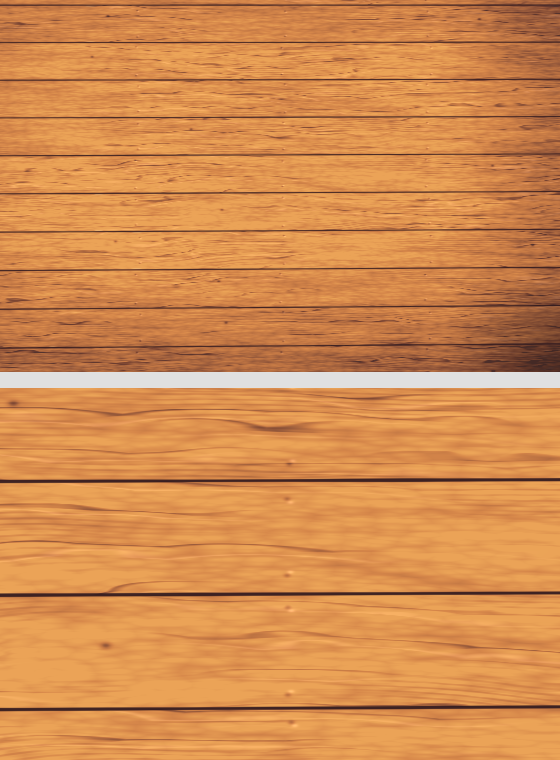
Top: the whole. Bottom: its middle third, enlarged.
Write a WebGL 2 fragment shader that draws this texture.

```glsl
#version 300 es
precision highp float;
// Horizontal orange wooden planks with fibrous grain, dark seams, nail marks and shaded edges.

uniform vec2 u_resolution;
out vec4 outColor;

const float PITCH = 0.1025;       // plank height, in canvas heights
const float FIRST_SEAM = 0.0634;  // height of the lowest seam
const float TILT = 0.008;         // rise of the lower seams to the right
const float BOW = 0.0055;         // uneven spacing of the seams
const float SEAM_HALF = 0.0014;
const float GRAIN_LINES = 9.0;    // growth lines per plank
const float FINE_LINES = 19.0;    // faint hairlines per plank
const float NAIL_STEP = 0.39;
const float NAIL_INSET = 0.14;    // in plank heights
const float LIT_TONE = 4.6;       // position on the ramp before shading

const vec3 SEAM_COLOR = vec3(0.19, 0.10, 0.12);
const vec3 PALE_WEAR = vec3(0.97, 0.78, 0.52);
const vec3 WOOD[6] = vec3[6](
    vec3(0.33, 0.20, 0.18), vec3(0.47, 0.26, 0.19), vec3(0.59, 0.35, 0.23),
    vec3(0.74, 0.45, 0.26), vec3(0.84, 0.53, 0.29), vec3(0.92, 0.64, 0.34));

vec2 hash2(vec2 p) {
    vec3 q = fract(p.xyx * vec3(0.1031, 0.1030, 0.0973));
    q += dot(q, q.yzx + 33.33);
    return fract((q.xx + q.yz) * q.zy);
}

// Distance to the nearest jittered cell point.
float cellular(vec2 p) {
    vec2 cell = floor(p), f = p - cell;
    float nearest = 2.0;
    for (int j = -1; j <= 1; j++)
        for (int i = -1; i <= 1; i++) {
            vec2 o = vec2(i, j);
            vec2 d = o + hash2(cell + o + 200.0) - f;
            nearest = min(nearest, dot(d, d));
        }
    return sqrt(nearest);
}

// Layered, mutually bent sines, about -1 to 1.
float waves(vec2 p, float seed) {
    float sum = 0.0, amp = 0.5;
    for (int i = 0; i < 4; i++) {
        sum += amp * sin(p.x + seed + 1.6 * sin(p.y + 0.6 * p.x + seed * 1.7));
        p = mat2(1.7, 0.35, -0.5, 1.8) * p + 1.3;
        seed += 2.1;
        amp *= 0.5;
    }
    return sum;
}

vec3 woodRamp(float tone) {
    vec3 c = WOOD[0];
    for (int i = 1; i < 6; i++) c = mix(c, WOOD[i], clamp(tone - float(i) + 1.0, 0.0, 1.0));
    return c;
}

// Soft elliptical spot.
float spot(vec2 d, vec2 radius) {
    return exp(-dot(d / radius, d / radius));
}

void main() {
    vec2 uv = gl_FragCoord.xy / u_resolution;
    vec2 p = gl_FragCoord.xy / u_resolution.y;
    float px = 1.0 / u_resolution.y;

    // Plank index, height within the plank and distance to its seam
    float y = p.y - TILT * p.x * (1.0 - p.y) - BOW * sin(3.14159 * p.y);
    float row = (y - FIRST_SEAM) / PITCH;
    float plank = floor(row), v = row - plank;
    float edge = min(v, 1.0 - v) * PITCH;
    vec2 rnd = hash2(vec2(plank + 20.0, 7.0));
    float seed = rnd.x * 40.0 + plank * 3.7;

    // Fibres, streaks and broad stains
    float bend = waves(vec2(p.x * 3.2, v * 1.6), seed + 5.0);
    vec2 g = vec2(p.x + seed, y + 0.006 * bend);
    float fine = cellular(g * vec2(38.0, 200.0)) - 0.45;
    float streak = cellular(g * vec2(8.0, 95.0)) - 0.45;
    float blotch = cellular(g * vec2(2.6, 26.0)) - 0.45;
    float stain = waves(vec2(p.x * 2.6, v * 2.0), seed + 13.0);
    float tone = LIT_TONE + (rnd.y - 0.5) * 0.4
               - 1.0 * fine - 1.2 * streak - 0.9 * blotch - 0.25 * stain;

    // Growth lines: thin broken dark rim beside a pale ridge
    float rings = v * GRAIN_LINES + 1.7 * bend + 0.9 * streak + 0.1 * sin(p.x * 47.0 + v * 9.0);
    float f = fract(rings);
    float rim = smoothstep(0.66, 0.88, f) * (1.0 - smoothstep(0.88, 1.0, f));
    float ridge = smoothstep(0.0, 0.1, f) * (1.0 - smoothstep(0.1, 0.3, f));
    float patches = smoothstep(0.0, 0.65, waves(vec2(p.x * 4.5, v * 2.0 + floor(rings) * 1.9), seed + 9.0));
    tone -= rim * (0.2 + 1.9 * patches);

    // Faint hairlines between them
    float hair = abs(fract(v * FINE_LINES + 3.0 * bend + 0.8 * blotch) - 0.5);
    float hairPatch = smoothstep(-0.1, 0.7, waves(vec2(p.x * 6.0, v * 5.0), seed + 21.0));
    tone -= 0.8 * hairPatch * (1.0 - smoothstep(0.05, 0.28, hair));

    // Nail marks in columns, above and below every seam
    float column = floor(p.x / NAIL_STEP);
    vec2 jitter = hash2(vec2(column + 3.0, plank + 40.0)) - 0.5;
    float nailX = p.x - (column + 0.95 + 0.04 * jitter.x) * NAIL_STEP;
    float nailY = (min(v, 1.0 - v) - NAIL_INSET - 0.06 * jitter.y) * PITCH;
    tone -= 1.8 * spot(vec2(nailX, nailY), vec2(0.003, 0.002));
    float glint = spot(vec2(nailX - 0.003, nailY - 0.003), vec2(0.003, 0.0015));

    // Occasional small knots
    vec2 k = hash2(vec2(column + 60.0, plank + 11.0));
    vec2 knot = vec2(p.x - (column + 0.2 + 0.6 * k.x) * NAIL_STEP, (v - 0.25 - 0.5 * k.y) * PITCH);
    tone -= step(0.72, fract(k.x * 7.0 + k.y * 5.0)) * 2.6 * spot(knot, vec2(0.005, 0.003));

    // Shading towards the right, bottom, top and left
    float right = smoothstep(0.76, 1.02, uv.x), low = 1.0 - smoothstep(-0.04, 0.32, uv.y);
    tone -= 1.9 * right + 2.1 * low + 0.8 * smoothstep(0.82, 1.05, uv.y)
          + 0.5 * (1.0 - smoothstep(-0.05, 0.12, uv.x));
    float shade = 1.0 - 0.25 * right * low;

    // Seams of uneven width with a soft shadow and worn pale flecks
    tone -= 0.9 * exp(-edge / 0.003);
    vec3 color = woodRamp(tone) * shade;
    color += (0.06 * ridge * patches + 0.12 * glint) * (1.0 - 0.5 * low);
    float halfWidth = SEAM_HALF * (1.0 + 0.25 * waves(vec2(p.x * 9.0, 0.0), floor(row + 0.5)));
    float seam = 1.0 - smoothstep(halfWidth - 0.8 * px, halfWidth + 0.8 * px, edge);
    float wear = smoothstep(0.72, 0.9, waves(vec2(p.x * 13.0, 1.0), seed)) * spot(vec2(edge - 0.003, 0.0), vec2(0.0014));
    color = mix(color, PALE_WEAR * shade, 0.5 * wear);
    outColor = vec4(mix(color, SEAM_COLOR, 0.92 * seam), 1.0);
}
```
